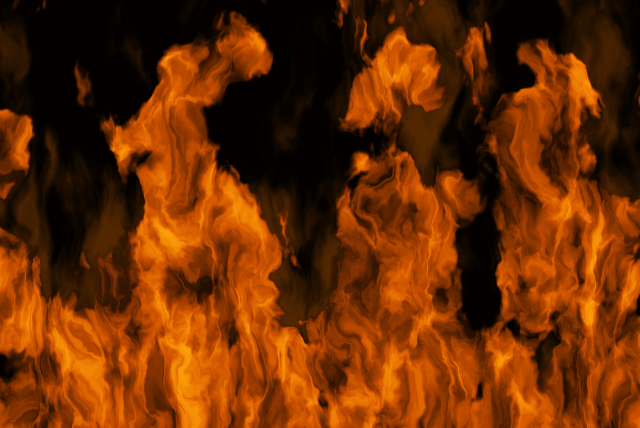
Give the GLSL for this texture, as a Shadertoy shader.

```glsl
float hash(vec2 p) {
    return fract(sin(dot(p, vec2(127.1, 311.7))) * 43758.5453);
}

float valueNoise(vec2 p) {
    vec2 cell = floor(p);
    vec2 f = fract(p);
    f = f * f * (3.0 - 2.0 * f);
    float low = mix(hash(cell), hash(cell + vec2(1.0, 0.0)), f.x);
    float high = mix(hash(cell + vec2(0.0, 1.0)), hash(cell + 1.0), f.x);
    return mix(low, high, f.y);
}

// Layered noise, centred on zero
float fbm(vec2 p) {
    const mat2 turn = mat2(1.6, 1.2, -1.2, 1.6);
    float sum = 0.0;
    float weight = 0.5;
    for (int i = 0; i < 5; i++) {
        sum += weight * (valueNoise(p) - 0.5);
        p = turn * p + 7.3;
        weight *= 0.5;
    }
    return sum;
}

// Push points sideways and upwards to curl the tongues
vec2 warp(vec2 p, vec2 frequency, vec2 amount) {
    vec2 s = p * frequency;
    return p + amount * vec2(fbm(s + 3.7), fbm(s + 41.2));
}

float bump(float x, float centre, float width) {
    float d = (x - centre) / width;
    return exp(-d * d);
}

// Height of the fire along the canvas: tall plumes and dark gaps
float fireTop(float x) {
    float top = 0.45;
    top += 0.34 * bump(x, 0.27, 0.10);
    top += 0.46 * bump(x, 0.61, 0.09);
    top += 0.32 * bump(x, 0.87, 0.10);
    top += 0.20 * bump(x, 0.00, 0.05);
    top -= 0.14 * bump(x, 0.47, 0.05);
    top -= 0.30 * bump(x, 0.755, 0.03);
    return top;
}

// Thin bright lines where the noise crosses zero
float filaments(vec2 p, float width) {
    return 1.0 - smoothstep(0.0, width, abs(fbm(p)));
}

float smokeDensity(vec2 p, vec2 uv) {
    float drift = 0.30 * bump(uv.x, 0.47, 0.10) * bump(uv.y, 0.38, 0.30);
    drift += 0.26 * bump(uv.x, 0.66, 0.10) * bump(uv.y, 0.90, 0.25);
    drift += 0.28 * bump(uv.x, 0.97, 0.07) * bump(uv.y, 0.82, 0.25);
    drift += 0.24 * (1.0 - smoothstep(0.25, 0.7, uv.y));
    float veil = fbm(p * vec2(8.0, 4.5) + 19.0);
    float streak = fbm(p * vec2(26.0, 8.0) + 53.0);
    return smoothstep(0.0, 0.5, drift + 1.1 * veil + 0.6 * streak);
}

// Black through deep orange to yellow
vec3 fireColour(float heat) {
    float red = heat / pow(1.0 + pow(heat, 6.0), 1.0 / 6.0);
    float green = 0.38 * red + 0.32 * pow(red, 12.0);
    return vec3(red, green, 0.05 * pow(red, 18.0));
}

void mainImage(out vec4 fragColor, in vec2 fragCoord) {
    const vec3 smokeColour = vec3(0.32, 0.15, 0.005);
    vec2 uv = fragCoord / iResolution.xy;
    vec2 p = fragCoord / iResolution.y;

    // Ragged body of the fire, with loose wisps above it
    vec2 body = warp(p, vec2(7.0, 5.0), vec2(0.15, 0.20));
    float depth = clamp(fireTop(uv.x) - uv.y, -0.22, 0.34);
    float tongues = fbm(body * vec2(9.0, 6.0) + 11.0);
    float edge = 1.6 * depth + 2.5 * tongues + 0.03;
    float mask = smoothstep(-0.03, 0.22, edge);

    // Inner light: broad folds crossed by fine rising strands
    vec2 inner = warp(body, vec2(16.0, 10.0), vec2(0.06, 0.08));
    float folds = fbm(inner * vec2(19.0, 9.0) + 29.0);
    float strands = filaments(inner * vec2(25.0, 10.0) + 67.0, 0.15);
    float grain = fbm(inner * vec2(60.0, 28.0) + 83.0);
    float heat = 0.57 + 1.7 * folds + 0.28 * (strands - 0.45) + 0.35 * grain;
    heat += 0.27 * clamp(edge, 0.0, 0.8);
    heat = mask * clamp(heat, 0.15, 1.4);

    vec3 smoke = smokeColour * smokeDensity(body, uv);
    vec3 colour = max(fireColour(heat), smoke * (1.0 - 0.4 * mask));
    colour.r = max(colour.r, 0.02);
    fragColor = vec4(colour, 1.0);
}
```
